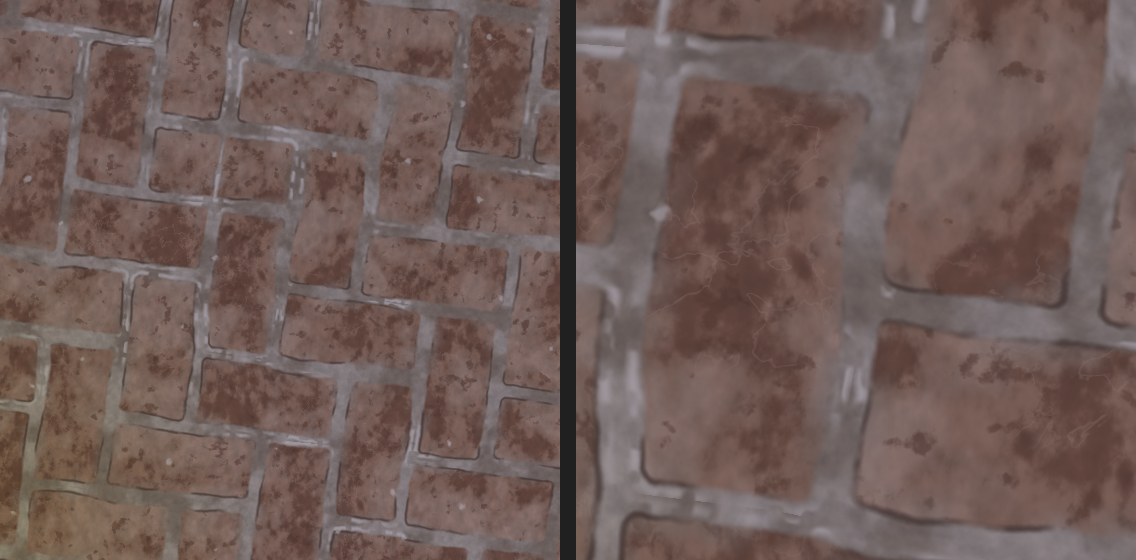
Left: the whole. Right: its middle third, enlarged.
Write a Shadertoy shader that draws this texture.

```glsl
// Worn herringbone brick paving, turned slightly clockwise, with pale mortar.
// A diagonal cell index picks each brick; rounded boxes give joints, and
// layered noise adds stains, scuffs, lime, crevices and scattered specks.

const float BRICK_WIDTH = 0.1345;        // brick pitch in canvas heights
const float TILT = 0.131;                // clockwise turn in radians
const vec2 ANCHOR = vec2(0.436, 0.495);  // centre of an upright brick
const vec2 SPLIT_BRICK = vec2(-1.0, 2.0);

const vec3 CLAY_DARK = vec3(0.34, 0.235, 0.20);
const vec3 CLAY_MID = vec3(0.435, 0.342, 0.303);
const vec3 CLAY_PALE = vec3(0.485, 0.405, 0.375);
const vec3 MORTAR_DARK = vec3(0.405, 0.365, 0.345);
const vec3 MORTAR_PALE = vec3(0.495, 0.465, 0.46);
const vec3 LIME = vec3(0.64, 0.62, 0.63);
const vec3 CREVICE = vec3(0.22, 0.17, 0.155);

float hash(vec2 p) {
    vec3 q = fract(vec3(p.xyx) * 0.1031);
    q += dot(q, q.yzx + 33.33);
    return fract((q.x + q.y) * q.z);
}

vec2 hash2(vec2 p) {
    return vec2(hash(p + 17.3), hash(p + 59.7));
}

float noise(vec2 p) {
    vec2 i = floor(p), f = fract(p);
    f = f * f * (3.0 - 2.0 * f);
    float low = mix(hash(i), hash(i + vec2(1, 0)), f.x);
    float high = mix(hash(i + vec2(0, 1)), hash(i + vec2(1, 1)), f.x);
    return mix(low, high, f.y);
}

float fbm(vec2 p) {
    float sum = 0.0, weight = 0.5;
    for (int i = 0; i < 5; i++) {
        sum += weight * noise(p);
        p = mat2(1.6, 1.2, -1.2, 1.6) * p + 11.7;
        weight *= 0.5;
    }
    return sum / 0.97;
}

float roundedBox(vec2 p, vec2 halfSize, float radius) {
    vec2 d = abs(p) - halfSize + radius;
    return length(max(d, 0.0)) + min(max(d.x, d.y), 0.0) - radius;
}

// Lower-left corner of the brick at q (xy) and its extent in cells (zw).
vec4 herringbone(vec2 q) {
    vec2 cell = floor(q);
    float k = mod(cell.x - cell.y, 4.0);
    if (k < 0.5) return vec4(cell, 1, 2);
    if (k < 1.5) return vec4(cell, 2, 1);
    if (k < 2.5) return vec4(cell - vec2(1, 0), 2, 1);
    return vec4(cell - vec2(0, 1), 1, 2);
}

// Signed distance to the brick outline, negative inside.
float brickDistance(vec2 q, vec4 brick) {
    vec2 shift = (hash2(brick.xy) - 0.5) * 0.05;
    vec2 inset = 0.072 + 0.035 * hash2(brick.xy + 31.0);
    vec2 local = q - brick.xy - 0.5 * brick.zw - shift;
    float d = roundedBox(local, 0.5 * brick.zw - inset, 0.07);
    if (brick.xy == SPLIT_BRICK) d = max(d, 0.035 - abs(local.x));
    return d + 0.05 * (fbm(q * 5.0) - 0.5);
}

// Rare pale dots, one candidate in each grid cell.
float specks(vec2 q, float density, float soft) {
    vec2 id = floor(q);
    vec2 centre = 0.2 + 0.6 * hash2(id);
    float radius = mix(0.03, 0.10, hash(id + 7.0));
    float d = length(fract(q) - centre) + 0.08 * (noise(q * 14.0) - 0.5);
    return step(hash(id + 91.0), density) * (1.0 - smoothstep(radius - soft, radius + soft, d));
}

vec3 clayColor(vec2 q, vec2 id) {
    vec2 p = q + 9.0 * hash2(id);
    float stain = fbm(p * 2.3) + 0.16 * (hash(id + 3.0) - 0.5);
    float grain = fbm(p * vec2(13.0, 10.0));
    vec3 color = mix(CLAY_MID, CLAY_PALE, smoothstep(0.46, 0.70, stain));
    float patches = smoothstep(0.49, 0.30, stain + 0.35 * (grain - 0.5));
    color = mix(color, CLAY_DARK, 0.75 * patches);
    // Curled scuffs follow the ridges of a warped noise field.
    float ridge = abs(fbm(p * 5.0 + 1.5 * fbm(p * 3.0)) - 0.5);
    float scuff = (1.0 - smoothstep(0.0, 0.03, ridge)) * smoothstep(0.45, 0.65, noise(p * 1.8));
    color = mix(color, CLAY_PALE * 1.06, 0.35 * scuff);
    float pits = smoothstep(0.63, 0.78, fbm(p * 9.0 + 40.0));
    return mix(color, CLAY_DARK * 0.9, 0.6 * pits) * (0.87 + 0.26 * grain);
}

vec3 mortarColor(vec2 q) {
    vec3 color = mix(MORTAR_DARK, MORTAR_PALE, smoothstep(0.30, 0.66, fbm(q * 3.0 + 70.0)));
    return color * (0.88 + 0.24 * fbm(q * 15.0));
}

void mainImage(out vec4 fragColor, in vec2 fragCoord) {
    vec2 uv = fragCoord / iResolution.y;
    float c = cos(TILT), s = sin(TILT);
    vec2 offset = (uv - ANCHOR) / BRICK_WIDTH;
    vec2 q = vec2(c * offset.x - s * offset.y, s * offset.x + c * offset.y) + vec2(0.5, 1.0);
    q += 0.09 * (vec2(noise(q * 1.4), noise(q * 1.4 + 37.0)) - 0.5);

    // Bricks, dusty toward their edges, laid over mortar.
    vec4 brick = herringbone(q);
    float d = brickDistance(q, brick);
    float soft = max(0.022, 1.0 / (iResolution.y * BRICK_WIDTH));
    vec3 mortar = mortarColor(q);
    float dust = 0.55 * smoothstep(-0.16, 0.0, d) * smoothstep(0.38, 0.68, fbm(q * 3.5 + 20.0));
    vec3 clay = mix(clayColor(q, brick.xy), mortar, dust);
    vec3 color = mix(clay, mortar, smoothstep(-soft, soft, d));

    // Broken crevices and lime streaks along the joints.
    float crack = (1.0 - smoothstep(0.0, 0.03, abs(d))) * smoothstep(0.50, 0.68, fbm(q * 2.2 + 5.0));
    color = mix(color, CREVICE, 0.65 * crack);
    float streak = (1.0 - smoothstep(0.0, 0.05, abs(d - 0.045))) * smoothstep(0.52, 0.72, fbm(q * 1.3 + 83.0));
    color = mix(color, LIME, 0.75 * streak * smoothstep(0.25, 0.6, noise(q * 14.0)));
    color = mix(color, LIME, 0.65 * specks(q * 2.2 + 4.0, 0.10, 2.2 * soft));

    // Cool upper light, warm lower-left corner.
    float warm = (1.0 - smoothstep(0.0, 0.8, length(uv * vec2(1.4, 1.0))));
    color *= mix(vec3(1.0, 0.99, 1.03), vec3(1.01, 1.0, 0.85), warm);
    fragColor = vec4(color * (1.04 - 0.05 * uv.y), 1.0);
}
```
